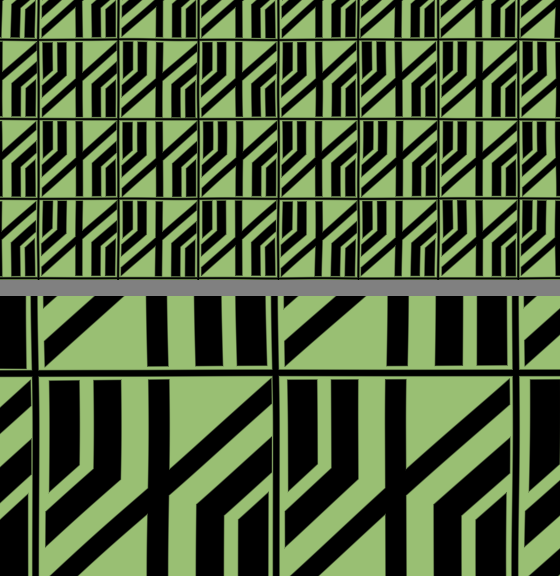
Top: the whole. Bottom: its middle third, enlarged.
Give the GLSL for this pattern, as a Shadertoy shader.

```glsl
// Green tiles with black point-symmetric stripes, bent bands and thin wobbly grout.

vec2 hash22(vec2 p) {
    vec3 q = fract(p.xyx * vec3(0.1031, 0.1030, 0.0973));
    q += dot(q, q.yzx + 33.33);
    return fract((q.xx + q.yz) * q.zy);
}

// Smooth vector noise, centred on zero
vec2 noise2(vec2 p) {
    vec2 i = floor(p), f = fract(p);
    f = f * f * (3.0 - 2.0 * f);
    vec2 low = mix(hash22(i), hash22(i + vec2(1, 0)), f.x);
    vec2 high = mix(hash22(i + vec2(0, 1)), hash22(i + 1.0), f.x);
    return mix(low, high, f.y) - 0.5;
}

// Signed distance to the black motif, p measured from the tile centre
float motif(vec2 p) {
    float frame = max(abs(p.x) - 0.47, abs(p.y) - 0.472);

    // Distance from the rising diagonal; the half turn folds both sides into one
    float rise = p.y - 0.89 * p.x;
    if (rise < 0.0) { p = -p; rise = -rise; }
    const float SLANT = 0.747;

    float diagonal = (rise - 0.055) * SLANT;
    float upright = abs(p.x) - 0.044;

    // Bent band: an outer corner with an inner corner cut away
    float outer = max(p.x + 0.157, (0.193 - rise) * SLANT);
    float inner = max(p.x + 0.272, (0.342 - rise) * SLANT);
    float band = max(outer, -inner);

    // Short bar with a slanted end
    float bar = max(abs(p.x + 0.393) - 0.063, (0.41 - rise) * SLANT);

    float ink = min(min(diagonal, upright), min(band, bar));
    return max(ink, frame);
}

void mainImage(out vec4 fragColor, in vec2 fragCoord) {
    // Seven tiles across, three and a half down
    vec2 grid = (fragCoord / iResolution.y - vec2(0.1367, 0.0065)) / vec2(0.2858, 0.2840);
    float pixel = 1.0 / (0.284 * iResolution.y);

    // Uneven hand-cut lines
    grid += 0.012 * noise2(grid * 1.7 + 20.0);
    vec2 cell = floor(grid);
    vec2 local = grid - cell;

    // Slight shift and lean of each tile's motif
    vec2 p = local - vec2(0.507, 0.5);
    p += 0.01 * (hash22(cell + 7.0) - 0.5);
    p += 0.02 * (hash22(cell + 31.0) - 0.5) * p.yx;

    vec2 toEdge = 0.5 - abs(local - 0.5);
    float grout = min(toEdge.x, toEdge.y) - 0.014;
    float black = min(motif(p), grout);

    vec3 green = vec3(0.60, 0.75, 0.45);
    fragColor = vec4(green * smoothstep(-pixel, pixel, black), 1.0);
}
```
